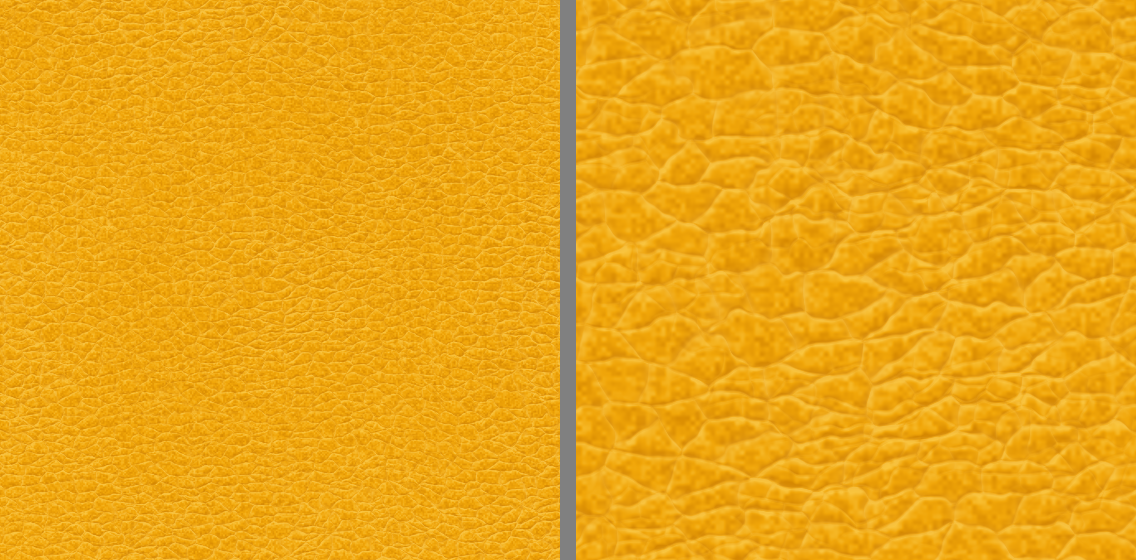
Left, the full canvas; right, a detail of the centre.
Reproduce this texture procedurally as a WebGL 2 fragment shader.

```glsl
#version 300 es
precision highp float;

uniform vec2 u_resolution;
out vec4 fragColor;

const vec3 SHADOW = vec3(0.835, 0.530, 0.000);
const vec3 BASE = vec3(0.943, 0.650, 0.032);
const vec3 LIGHT = vec3(0.980, 0.775, 0.245);
const vec3 DUST = vec3(0.925, 0.690, 0.240);

const vec2 PEBBLES = vec2(29.0, 52.0);   // pebbles across and up the canvas
const vec2 WRINKLES = vec2(45.0, 68.0);  // finer folds that split the pebbles
const vec2 LIGHT_DIR = vec2(-0.30, 0.95);
const float RELIEF_STEP = 0.0011;
const float RELIEF_GAIN = 0.62;
const float CREASE_GLOW = 0.52;
const float DUST_AMOUNT = 0.40;
const float GRAIN_GAIN = 0.80;
const float GRAIN_SCALE = 340.0;

float hash(vec2 p) {
    return fract(sin(dot(p, vec2(127.1, 311.7))) * 43758.5453);
}

vec2 hash2(vec2 p) {
    return vec2(hash(p), hash(p + 57.3));
}

float noise(vec2 p) {
    vec2 cell = floor(p);
    vec2 f = fract(p);
    f = f * f * (3.0 - 2.0 * f);
    float low = mix(hash(cell), hash(cell + vec2(1, 0)), f.x);
    float high = mix(hash(cell + vec2(0, 1)), hash(cell + vec2(1, 1)), f.x);
    return mix(low, high, f.y);
}

vec2 noise2(vec2 p) {
    return vec2(noise(p), noise(p + 31.7)) - 0.5;
}

// Gap between the two nearest cell centres: zero along the creases
float creaseGap(vec2 p) {
    vec2 cell = floor(p);
    vec2 f = fract(p);
    float nearest = 8.0;
    float second = 8.0;
    for (int y = -1; y <= 1; y++) {
        for (int x = -1; x <= 1; x++) {
            vec2 offset = vec2(x, y);
            vec2 centre = offset + 0.05 + 0.9 * hash2(cell + offset);
            float d = length(centre - f);
            second = min(second, max(nearest, d));
            nearest = min(nearest, d);
        }
    }
    return second - nearest;
}

// Bends the cell grid from broad sway down to ragged crease edges
vec2 warp(vec2 uv) {
    return uv + 0.030 * noise2(uv * 5.0)
              + 0.010 * noise2(uv * vec2(24.0, 34.0))
              + 0.005 * noise2(uv * 110.0);
}

// x: surface height, y: closeness to a crease
vec2 leather(vec2 uv) {
    vec2 p = warp(uv);
    float pebble = creaseGap(p * PEBBLES);
    float wrinkle = creaseGap(p * WRINKLES + 13.0);
    float fold = smoothstep(0.30, 0.75, noise(uv * vec2(22.0, 30.0) + 5.0));
    float dome = 1.0 - exp(-4.0 * pebble);
    float ripple = 1.0 - exp(-5.0 * wrinkle);
    float crease = max(exp(-8.0 * pebble), 0.7 * fold * exp(-8.0 * wrinkle));
    return vec2(dome + 0.45 * fold * ripple, crease);
}

void main() {
    vec2 uv = gl_FragCoord.xy / u_resolution;

    // Relief lit from above: bright crests below dark creases
    vec2 stepToLight = LIGHT_DIR * RELIEF_STEP;
    float slope = leather(uv - stepToLight).x - leather(uv + stepToLight).x;
    float crease = leather(uv).y;
    float depth = mix(0.65, 1.25, noise(uv * 4.0 + 9.0));
    float facing = smoothstep(-0.35, 0.25, slope);
    float glowPatch = noise(uv * 150.0 + 21.0);

    // Fine pores and slow tonal drift
    float grain = 0.65 * noise(uv * GRAIN_SCALE) + 0.35 * noise(uv * GRAIN_SCALE * 0.5 + 7.0) - 0.5;
    float drift = noise(uv * 3.0 + 2.0) - 0.5;

    float tone = 0.48 + RELIEF_GAIN * depth * slope;
    tone += CREASE_GLOW * crease * depth * glowPatch * facing;
    tone += GRAIN_GAIN * grain + 0.09 * drift;
    tone = clamp(tone, 0.0, 1.0);

    // Colour ramp, with pale dust in the creases
    vec3 colour = mix(SHADOW, BASE, min(tone * 2.0, 1.0));
    colour = mix(colour, LIGHT, max(tone * 2.0 - 1.0, 0.0));
    colour = mix(colour, DUST, DUST_AMOUNT * crease * depth);

    fragColor = vec4(colour, 1.0);
}
```
